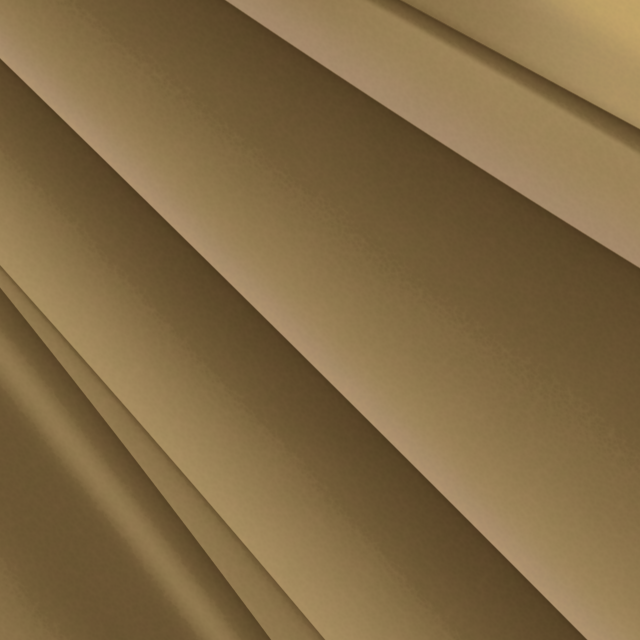
A Shadertoy shader for this texture:

```glsl
// Height of a crease, measured downward from the top edge
float crease(float x, float start, float slope, float bend) {
    return start + x * (slope + bend * x);
}

// Smooth cubic ramp through four tones
float ramp(float t, vec4 tones) {
    t = clamp(t, 0.0, 1.0);
    float s = 1.0 - t;
    return dot(tones, vec4(s * s * s, 3.0 * s * s * t, 3.0 * s * t * t, t * t * t));
}

float bump(float d, float center, float width) {
    float k = (d - center) / width;
    return exp(-k * k);
}

// Thin shadow just below a crease
float contact(float d, float width) {
    return smoothstep(-0.003, 0.003, d) * exp(-max(d, 0.0) / width);
}

float cover(float d, float softness) {
    return smoothstep(-softness, softness, d);
}

vec2 hash2(vec2 p) {
    vec3 q = fract(vec3(p.xyx) * vec3(0.1031, 0.1030, 0.0973));
    q += dot(q, q.yzx + 33.33);
    return fract((q.xx + q.yz) * q.zy);
}

// Distance to the nearest scattered point
float cellular(vec2 p) {
    vec2 cell = floor(p), local = fract(p);
    float nearest = 2.0;
    for (int j = -1; j <= 1; j++)
        for (int i = -1; i <= 1; i++) {
            vec2 offset = vec2(i, j);
            vec2 delta = offset + hash2(cell + offset) - local;
            nearest = min(nearest, dot(delta, delta));
        }
    return sqrt(nearest);
}

float layeredSines(vec2 p) {
    float sum = 0.0, amplitude = 0.5;
    for (int i = 0; i < 4; i++) {
        sum += amplitude * sin(p.x + 1.7 * sin(p.y)) * cos(p.y - 0.6 * p.x);
        p = mat2(1.5, 1.1, -1.1, 1.5) * p + 2.3;
        amplitude *= 0.55;
    }
    return sum;
}

// Brown to sand to warm yellow
vec3 paperColor(float tone) {
    vec3 color = mix(vec3(0.31, 0.235, 0.13), vec3(0.48, 0.39, 0.24),
                     smoothstep(0.0, 1.0, (tone - 0.23) / 0.33) * 0.35
                     + 0.65 * clamp((tone - 0.31) / 0.17, 0.0, 1.0));
    color = mix(color, vec3(0.65, 0.55, 0.375), clamp((tone - 0.46) / 0.19, 0.0, 1.0));
    color = mix(color, vec3(0.77, 0.65, 0.41), clamp((tone - 0.65) / 0.12, 0.0, 1.0));
    return color * mix(1.0, min(tone / 0.31, 1.0), 0.8);
}

void mainImage(out vec4 fragColor, in vec2 fragCoord) {
    vec2 uv = fragCoord / iResolution.xy;
    float x = uv.x, y = 1.0 - uv.y;
    float soft = max(0.0022, 1.0 / iResolution.y);

    // Creases from upper right to lower left
    float topFold = crease(x, -0.337, 0.539, 0.0);
    float shadowEnd = crease(x, -0.289, 0.475, 0.055);
    float upperFold = crease(x, -0.244, 0.710, -0.047);
    float mainFold = crease(x, 0.091, 0.972, 0.020);
    float lowerFold = crease(x, 0.414, 1.113, 0.078);
    float lastFold = crease(x, 0.449, 1.246, 0.127);
    float dTop = y - topFold, dShadow = y - shadowEnd, dUpper = y - upperFold;
    float dMain = y - mainFold, dLower = y - lowerFold, dLast = y - lastFold;

    // Tone of each sheet
    float tone = mix(0.54, 0.68, smoothstep(0.65, 1.0, x));
    tone += 0.08 * smoothstep(0.08, 0.16, -dTop) * smoothstep(0.68, 0.9, x);
    tone -= 0.05 * bump(dTop, 0.0, 0.012);
    float recess = ramp(dTop / max(shadowEnd - topFold, 0.01), vec4(0.30, 0.42, 0.46, 0.50));
    tone = mix(tone, recess, cover(dTop, soft));

    float upperSheet = ramp(dShadow / (upperFold - shadowEnd), vec4(0.61, 0.60, 0.62, 0.65));
    upperSheet -= 0.06 * (1.0 - smoothstep(0.42, 0.72, x)) * (1.0 - smoothstep(0.0, 0.11, dShadow));
    tone = mix(tone, upperSheet, cover(dShadow, 0.006));

    float wideSheet = ramp(dUpper / (mainFold - upperFold), vec4(0.34, 0.46, 0.48, 0.69));
    wideSheet -= 0.05 * contact(dUpper, 0.010);
    tone = mix(tone, wideSheet, cover(dUpper, soft));

    float middleSheet = ramp(dMain / (lowerFold - mainFold), vec4(0.34, 0.41, 0.57, 0.66));
    middleSheet -= 0.06 * contact(dMain, 0.008);
    tone = mix(tone, middleSheet, cover(dMain, soft));

    float strip = ramp(dLower / (lastFold - lowerFold), vec4(0.45, 0.55, 0.54, 0.57));
    strip -= 0.06 * contact(dLower, 0.005);
    tone = mix(tone, strip, cover(dLower, soft));

    float lastSheet = 0.42 + 0.14 * bump(dLast, 0.105, 0.045) + 0.11 * smoothstep(0.3, 0.58, dLast);
    lastSheet -= 0.09 * contact(dLast, 0.022);
    tone = mix(tone, lastSheet, cover(dLast, soft));

    // Broad mottling and fine fibres
    vec2 along = vec2(x - y, x + y);
    float mottle = layeredSines(along * vec2(19.0, 8.0));
    float grain = cellular(along * vec2(95.0, 62.0)) + 0.6 * cellular(uv * 190.0) - 0.78;
    tone += 0.007 * mottle + 0.018 * grain;

    // Rosy light on the raised lips
    vec3 color = paperColor(tone);
    float lip = bump(min(dMain, 0.0), 0.0, 0.055) * (1.0 - cover(dMain, soft));
    lip += bump(min(dUpper, 0.0), 0.0, 0.07) * (1.0 - cover(dUpper, soft)) * cover(dShadow, 0.01);
    color += lip * vec3(0.0, -0.006, 0.045);
    color += 0.008 * layeredSines(uv * 58.0) * vec3(1.0, -0.2, 0.6);
    fragColor = vec4(clamp(color, 0.0, 1.0), 1.0);
}
```
